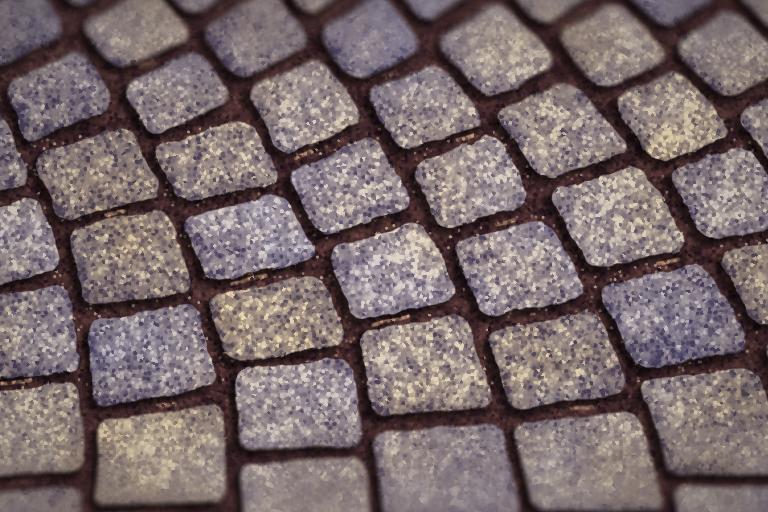
A Shadertoy shader for this texture:

```glsl
#define COLUMN_WIDTH vec2(.219, .064)  // far width, growth toward the viewer
#define ROW_PITCH vec2(.121, .088)     // far pitch, growth toward the viewer
#define ROW_TILT .42
#define JOINT .0125
#define CORNER .026
#define ROUGHNESS .0022
#define GRAIN 125.
#define LIGHT vec2(.011, -.012)
#define TWIG_SHARE .45
#define FOCUS vec2(.22, .52)           // sharp and fully soft distance from the middle

const vec3 SHADOW = vec3(.12, .065, .09);
const vec3 SOIL   = vec3(.36, .23, .22);
const vec3 TWIG   = vec3(.72, .55, .45);
const vec3 VIOLET = vec3(.29, .25, .34);
const vec3 GREY   = vec3(.56, .505, .515);
const vec3 CREAM  = vec3(.86, .81, .73);

struct Stone {
    float edge;     // signed distance, negative inside
    vec2 id;        // column, row
    vec2 joint;     // position relative to the nearest row joint
    vec2 jointId;
};

float hash(vec2 c) {
    return fract(sin(dot(c, vec2(127.1, 311.7))) * 43758.5);
}

// Layered, rotated sines
float waves(vec2 p) {
    float sum = 0., amp = .6;
    for (int i = 0; i < 4; i++) {
        sum += amp * sin(p.x + 1.7 * sin(p.y));
        p = mat2(1.6, 1.2, -1.2, 1.6) * p + 2.3;
        amp *= .6;
    }
    return sum;
}

// Cellular noise: soft blobs of random brightness, -0.5 to 0.5
float blobs(vec2 p) {
    vec2 base = floor(p);
    float nearest = 9., value = 0.;
    for (int y = -1; y <= 1; y++)
    for (int x = -1; x <= 1; x++) {
        vec2 c = base + vec2(x, y);
        float d = length(c + vec2(hash(c), hash(c + 57.)) - p);
        if (d < nearest) {
            nearest = d;
            value = hash(c + 17.) - .5;
        }
    }
    return value * smoothstep(.9, .25, nearest);
}

// Curved columns in perspective, each with its own row spacing
Stone stoneAt(vec2 p) {
    p += .005 * vec2(waves(p * 9.), waves(p * 9. + 7.));
    float depth = p.y;
    float seam = .117 + depth * (.689 - .348 * depth);
    float width = COLUMN_WIDTH.x + COLUMN_WIDTH.y * depth;
    float u = (p.x - seam) / width, column = floor(u);
    float across = (u - column - .5) * width;
    float lean = .689 - .696 * depth + COLUMN_WIDTH.y * u;
    float squeeze = inversesqrt(1. + lean * lean);

    float density = .96 + .05 * cos(column * 1.047) + .04 * cos(column * 3.1416);
    float tilted = depth + ROW_TILT * (1. - depth) * across;
    float growth = max(.1, 1. + tilted * ROW_PITCH.y / ROW_PITCH.x);
    float v = log(growth) / ROW_PITCH.y * density + .06 - .07 * column;
    float pitch = (ROW_PITCH.x + ROW_PITCH.y * depth) / density;
    float row = floor(v), line = floor(v + .5);

    // Rounded box with a slightly different size, place and skew per stone
    vec2 id = vec2(column, row);
    vec2 jitter = vec2(hash(id), hash(id + 31.)) - .5;
    vec2 local = vec2(across * squeeze, (v - row - .5) * pitch) + .006 * jitter.yx;
    local += local.yx * jitter * vec2(.14, .1);
    vec2 size = .5 * vec2(width * squeeze, pitch) - JOINT * (1. + .5 * jitter);
    vec2 q = abs(local) - size + CORNER;
    float edge = length(max(q, 0.)) + min(max(q.x, q.y), 0.) - CORNER;
    return Stone(edge, id, vec2(across, (v - line) * pitch), vec2(column, line));
}

void mainImage(out vec4 fragColor, in vec2 fragCoord) {
    vec2 p = fragCoord / iResolution.y;
    p.y = 1. - p.y;
    float blur = smoothstep(FOCUS.x, FOCUS.y, abs(p.y - .5));
    float soft = 1. / iResolution.y + .008 * blur, sharp = 1. - .85 * blur;

    Stone stone = stoneAt(p);
    float towardLight = stoneAt(p + LIGHT).edge;
    float fine = blobs(p * GRAIN) * sharp;
    float coarse = blobs(p * GRAIN * .42 + 9.) * (1. - .5 * blur);
    float edge = stone.edge + sharp * (ROUGHNESS * waves(p * 55.) + .004 * coarse);

    // Soil with pebbles, shaded by the stone toward the light
    float crumbs = .45 + .8 * fine + .5 * coarse + .15 * waves(p * 40.);
    vec3 soil = mix(SHADOW, SOIL, clamp(crumbs, 0., 1.2));
    soil = mix(soil, CREAM * .8, smoothstep(.42, .49, fine) * .7);
    soil *= mix(.5, 1.1, smoothstep(-.008, .012, towardLight));

    // Speckled stone face with worn patches
    float shade = hash(stone.id + 5.) - .5;
    float patches = waves(p * 15. + stone.id * 3.);
    float tone = .53 + .2 * shade + .1 * patches + .75 * fine + .42 * coarse;
    float rim = smoothstep(-.035, 0., edge);
    tone -= rim * (.1 + 9. * clamp(stone.edge - towardLight, -.004, .02));
    vec3 face = mix(VIOLET, GREY, smoothstep(-.05, .5, tone));
    face = mix(face, CREAM, smoothstep(.42, .98, tone));
    float warmth = hash(stone.id + 11.) - .5 + .35 * waves(p * 11. + 4.);
    face *= 1. + .09 * warmth * vec3(.8, .4, -1.3);
    vec3 color = mix(face, soil, smoothstep(-soft, soft, edge));

    // Dry twigs along some row joints
    float luck = hash(stone.jointId + 43.);
    vec2 t = stone.joint - vec2((hash(stone.jointId + 3.) - .5) * .12, 0.);
    t.y += t.x * (luck - .2) * .3;
    float twig = length(vec2(max(abs(t.x) - .012 - .06 * luck, 0.), t.y)) - .0035;
    float laid = step(luck, TWIG_SHARE) * smoothstep(soft, -soft, twig);
    color = mix(color, TWIG * (.85 + fine), laid * .8 * sharp);

    // Darker corners
    vec2 fromCenter = fragCoord / iResolution.xy - .5;
    color *= 1.04 - .45 * dot(fromCenter, fromCenter);
    fragColor = vec4(clamp(color, 0., 1.), 1.);
}
```
